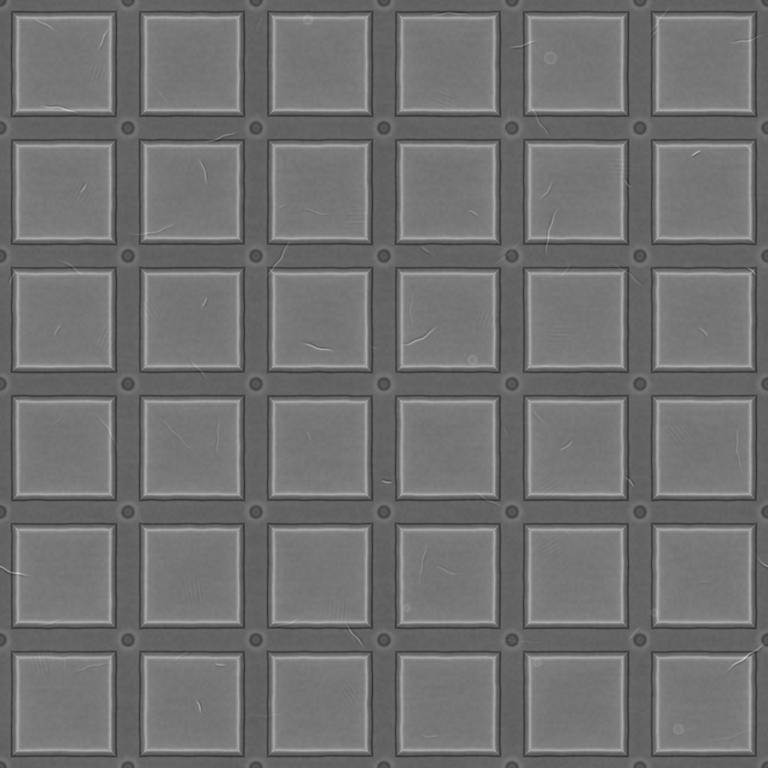
A three.js fragment shader for this pattern:

```glsl
// Grey metal grid of bevelled square panels, with a rivet where the grooves cross.
// Square distances shape the panels; hashed scratches, bubbles and scuffs add wear.
// Cell seeds and noise lattices wrap, so the surface tiles without a seam.

varying vec2 vUv;

const float GRID = 6.0;            // panels across and down
// Lengths below are fractions of one cell.
const float PANEL_HALF = 0.408;
const float BEVEL_WIDTH = 0.040;
const float RIVET_RADIUS = 0.046;
const float EDGE_SOFTNESS = 0.008;
const float LINE_WIDTH = 0.008;
const float SCRATCH_WIDTH = 0.007;
const float EDGE_WOBBLE = 0.006;
const int SCRATCHES = 4;           // per cell, most of them faint

const float FACE_TONE = 0.458;
const float GROOVE_TONE = 0.385;
const float BEVEL_TONE = 0.355;
const float RIVET_TONE = 0.315;
const float SCRATCH_GAIN = 0.22;
const float GRAIN_GAIN = 0.022;

vec3 hash3(vec2 p) {
  vec3 q = fract(p.xyx * vec3(0.1031, 0.1030, 0.0973));
  q += dot(q, q.yxz + 33.33);
  return fract((q.xxy + q.yzz) * q.zyx);
}

// Value noise on a lattice that wraps after the given period.
float wrapNoise(vec2 uv, vec2 period) {
  vec2 p = uv * period;
  vec2 i = floor(p);
  vec2 f = fract(p);
  f = f * f * (3.0 - 2.0 * f);
  float a = hash3(mod(i, period)).x;
  float b = hash3(mod(i + vec2(1.0, 0.0), period)).x;
  float c = hash3(mod(i + vec2(0.0, 1.0), period)).x;
  float d = hash3(mod(i + 1.0, period)).x;
  return mix(mix(a, b, f.x), mix(c, d, f.x), f.y) - 0.5;
}

float ridge(float d, float width) {
  return exp(-d * d / (width * width));
}

float disc(float d) {
  return smoothstep(EDGE_SOFTNESS, -EDGE_SOFTNESS, d);
}

vec2 rotate(vec2 p, float angle) {
  float c = cos(angle);
  float s = sin(angle);
  return vec2(c * p.x + s * p.y, c * p.y - s * p.x);
}

// One panel with its groove; p is measured from the cell centre.
float panelTone(vec2 p) {
  vec2 q = abs(p);
  float d = max(q.x, q.y) - PANEL_HALF;
  float inset = max(-d - BEVEL_WIDTH, 0.0);
  float slope = clamp(-d / BEVEL_WIDTH, 0.0, 1.0);

  float groove = GROOVE_TONE + 0.025 * exp(-max(d, 0.0) / 0.025);
  float light = q.x > q.y ? -sign(p.x) : sign(p.y);
  float bevel = BEVEL_TONE + 0.07 * slope + 0.015 * light;
  bevel += 0.10 * slope * ridge(q.x - q.y, 0.010);
  float face = FACE_TONE + 0.055 * exp(-inset / 0.075) - 0.012 * p.y;

  float tone = mix(groove, bevel, disc(d));
  tone = mix(tone, face, disc(d + BEVEL_WIDTH));
  tone += 0.14 * ridge(d + BEVEL_WIDTH + 0.006, 0.014);
  return tone - 0.15 * ridge(d, LINE_WIDTH);
}

// Recessed rivet with a dark rim and a pale halo; r is the distance to its centre.
float addRivet(float tone, float r) {
  float d = r - RIVET_RADIUS;
  tone += 0.055 * ridge(d - 0.022, 0.026);
  tone = mix(tone, RIVET_TONE + 0.03 * ridge(r, 0.025), disc(d));
  return tone - 0.07 * ridge(d, 0.010);
}

// Bent, tapered hairline with a dark lip along one side.
float scratch(vec2 p, vec2 seed) {
  vec3 place = hash3(seed);
  vec3 form = hash3(seed + 57.0);
  vec2 q = rotate(p - place.xy + 0.5, 6.2832 * place.z);
  float reach = mix(0.05, 0.24, form.x * form.x);
  q.y += (form.y - 0.5) * 2.5 * q.x * q.x + 0.004 * sin(q.x * 45.0 + 6.0 * form.y);
  float taper = smoothstep(reach, reach * 0.3, abs(q.x));
  float line = ridge(q.y, SCRATCH_WIDTH) - 0.4 * ridge(q.y - 0.014, SCRATCH_WIDTH);
  return SCRATCH_GAIN * pow(form.z, 3.5) * taper * line;
}

// A rare pale bubble and a patch of fine hatching.
float blemish(vec2 p, vec2 seed) {
  vec3 a = hash3(seed + 211.0);
  vec3 b = hash3(seed + 307.0);
  float d = length(p - a.xy + 0.5) - mix(0.025, 0.045, a.z);
  float bubble = step(0.83, b.x) * (0.03 * disc(d) + 0.04 * ridge(d, 0.009));
  vec2 q = rotate(p - 0.7 * (b.yz - 0.5), 3.1416 * a.z);
  float hatch = step(0.5, a.x) * sin(q.y * 190.0) * exp(-dot(q, q) / 0.008);
  return bubble + 0.016 * hatch;
}

float wear(vec2 cell, vec2 p) {
  float sum = 0.0;
  for (int y = -1; y <= 1; y++) {
    for (int x = -1; x <= 1; x++) {
      vec2 offset = vec2(float(x), float(y));
      vec2 seed = mod(cell + offset, GRID) * 13.0 + 5.0;
      sum += blemish(p - offset, seed);
      for (int i = 0; i < SCRATCHES; i++) {
        sum += scratch(p - offset, seed + vec2(float(i) * 101.0, 3.0));
      }
    }
  }
  return sum;
}

void main() {
  vec2 grid = vUv * GRID;
  vec2 cell = floor(grid);
  vec2 p = fract(grid) - 0.5;

  // Slightly uneven panel edges
  vec2 wobble = vec2(wrapNoise(vUv, vec2(60.0)), wrapNoise(vUv + 0.37, vec2(60.0)));
  float tone = panelTone(p + EDGE_WOBBLE * wobble);
  tone = addRivet(tone, length(0.5 - abs(p)));

  // Fine grain, brushed streaks and broad tonal drift
  tone += GRAIN_GAIN * wrapNoise(vUv, vec2(256.0));
  tone += GRAIN_GAIN * 0.5 * wrapNoise(vUv, vec2(24.0, 180.0));
  tone += GRAIN_GAIN * 0.6 * wrapNoise(vUv, vec2(14.0));
  tone += wear(cell, p);

  gl_FragColor = vec4(vec3(clamp(tone, 0.0, 1.0)), 1.0);
}
```
